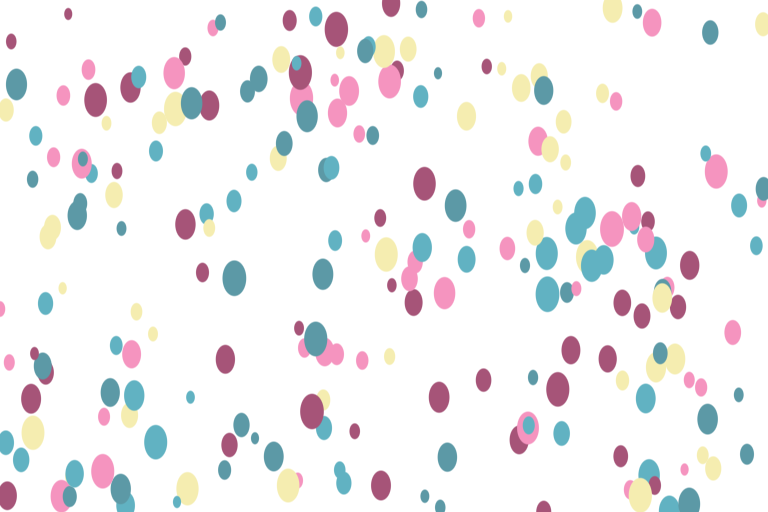
A Shadertoy shader for this pattern:

```glsl
vec3 hash31(float n) {
    vec3 p = fract(n * vec3(0.1031, 0.1030, 0.0973));
    p += dot(p, p.yzx + 33.33);
    return fract((p.xxy + p.yzz) * p.zyx);
}

vec3 confettiColor(int index) {
    vec3 palette[5] = vec3[5](
        vec3(0.36, 0.60, 0.65),   // deep teal
        vec3(0.96, 0.93, 0.69),   // cream yellow
        vec3(0.38, 0.70, 0.76),   // bright teal
        vec3(0.65, 0.33, 0.47),   // plum
        vec3(0.96, 0.58, 0.75));  // pink
    return palette[index % 5];
}

void mainImage(out vec4 fragColor, in vec2 fragCoord) {
    vec2 uv = fragCoord / iResolution.y;
    float aspect = iResolution.x / iResolution.y;
    float pixel = 1.0 / iResolution.y;
    vec3 color = vec3(1.0);

    // Scatter opaque upright ellipses, later ones on top
    for (int i = 0; i < 230; i++) {
        vec3 random = hash31(float(i) * 17.3 + 5.0);
        vec2 center = random.xy * vec2(aspect, 1.0);
        float radius = mix(0.0078, 0.0234, random.z);

        // Squash the vertical axis so a circle becomes a tall ellipse
        float edge = length((uv - center) * vec2(1.0, 0.667)) - radius;
        float cover = 1.0 - smoothstep(-0.7 * pixel, 0.7 * pixel, edge);
        color = mix(color, confettiColor(i), cover);
    }
    fragColor = vec4(color, 1.0);
}
```
